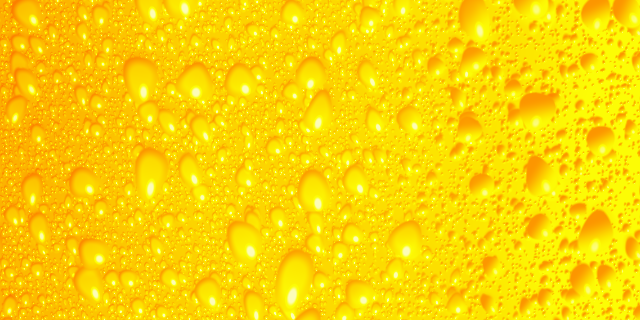
Give the GLSL for this texture, as a Shadertoy shader.

```glsl
vec4 hash4(vec2 cell) {
    vec4 h = fract(cell.xyxy * vec4(.1031, .1030, .0973, .1099));
    h += dot(h, h.wzxy + 33.33);
    return fract((h.xxyz + h.yzzw) * h.zywx);
}

// Tone is the green level; values above one turn into pale highlights.
float backdrop(vec2 p, float width) {
    float x = p.x / width + .03 * sin(p.y * 4. + 1.);
    float tone = mix(.69, .83, smoothstep(-.05, .4, x));
    tone += .06 * smoothstep(.4, .75, x) + .11 * smoothstep(.72, .96, x);
    return tone + .015 * sin(p.x * 5. + 2. * sin(p.y * 4.)) * sin(p.y * 7. + p.x * 3.);
}

// Light through a drop: glowing body on the left, dark lens on the right.
float dropTone(vec2 q, float r, float base, float side) {
    float rim = smoothstep(.5, 1., r) * (.6 + .5 * dot(q, vec2(-.5, .6)));
    float glow = base + .09 - .07 * q.y - .27 * rim;
    float lens = mix(.59, .98, smoothstep(-.55, .65, dot(q, vec2(.4, -.75))));
    float spot = 1. - smoothstep(.08, .36, length((q - vec2(.15, -.58)) * vec2(1., .8)));
    return mix(glow, lens, side) + spot * mix(.5, .28, side);
}

// One grid of jittered drops laid over the tone so far.
float addDrops(float tone, vec2 p, float size, float density, float width) {
    vec2 id = floor(p / size);
    for (int y = -1; y <= 1; y++)
    for (int x = -1; x <= 1; x++) {
        vec2 cell = id + vec2(x, y);
        vec4 h = hash4(cell + size * 917. + 40.);
        vec4 k = hash4(cell + size * 531. + 90.);
        if (k.x > density) continue;

        vec2 center = (cell + .5 + .6 * (h.xy - .5)) * size;
        float radius = size * (.15 + .18 * h.z);

        // Slant, stretch and pear shape
        float angle = .9 * (k.y - .6);
        vec2 q = mat2(cos(angle), sin(angle), -sin(angle), cos(angle)) * (p - center) / radius;
        q.y /= 1. + .75 * h.w * h.w;
        q.x *= 1. + .3 * (k.z - .3) * q.y;
        float r = length(q) * (1. + .07 * sin(3. * atan(q.y, q.x) + 6.3 * k.w));

        float base = backdrop(center, width);
        float side = smoothstep(.48, .82, center.x / width + .15 * (k.w - .5));
        float soft = 1.1 / (256. * radius);
        float inside = 1. - smoothstep(1. - soft, 1. + soft, r);

        // Faint light cast below and shade above
        float halo = smoothstep(1.5, 1., r) * (1. - inside);
        tone -= .05 * halo * q.y;
        tone = mix(tone, dropTone(q, r, base, side), inside);
    }
    return tone;
}

void mainImage(out vec4 fragColor, in vec2 fragCoord) {
    vec2 p = fragCoord / iResolution.y;
    float width = iResolution.x / iResolution.y;
    float tone = backdrop(p, width);

    // From fine mist up to large drops
    float size = .014;
    for (int i = 0; i < 5; i++) {
        float mist = mix(.8, .4, p.x / width);
        float density = i < 2 ? mist : .58;
        tone = addDrops(tone, p, size, density, width);
        size *= 1.88;
    }

    float pale = smoothstep(1.02, 1.4, tone);
    fragColor = vec4(.99, clamp(tone, .5, .99), .02 * smoothstep(.9, 1., tone) + .7 * pale, 1.);
}
```
